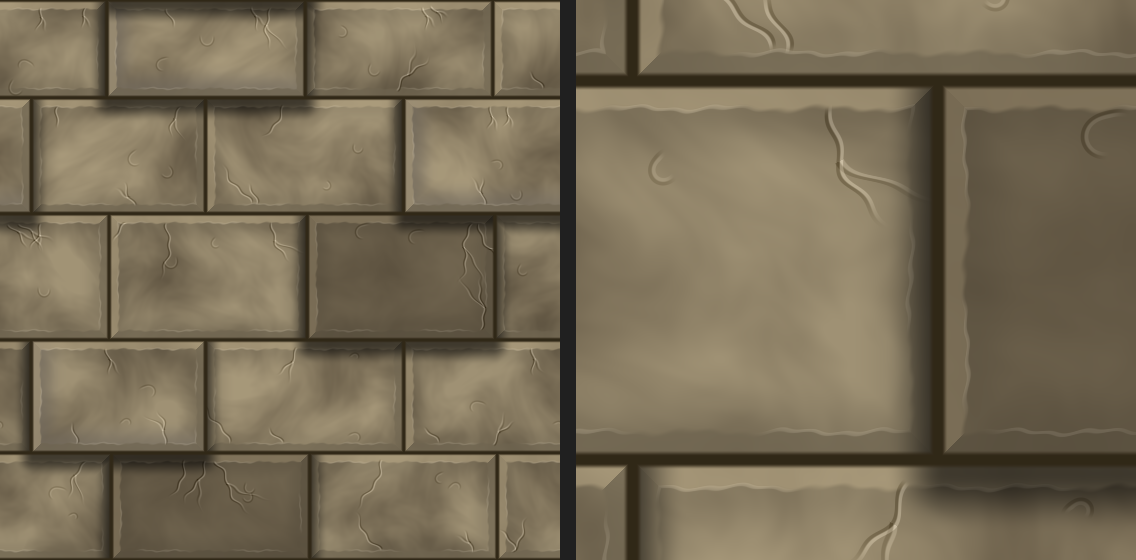
Left, the full canvas; right, a detail of the centre.
Give the GLSL for this texture, as a WebGL 1 fragment shader.

```glsl
precision highp float;
uniform vec2 u_resolution;

#define ROW_TOPS vec4(0.1914, 0.393, 0.6185, 0.8255)
#define COLUMN_ENDS vec2(0.311, 0.665)
#define ROW_STARTS vec2(0.884, 0.056)
#define JOINT 0.0028
#define BEVEL 0.0165
#define SHADOW_REACH 0.036
#define CRACK_WIDTH 0.0009
#define STONE_DARK vec3(0.375, 0.33, 0.255)
#define STONE_LIGHT vec3(0.625, 0.57, 0.455)
#define STONE_GREY vec3(0.52, 0.485, 0.435)
#define JOINT_COLOR vec3(0.19, 0.155, 0.09)

vec2 hash2(vec2 p) {
  return fract(sin(vec2(dot(p, vec2(127.1, 311.7)), dot(p, vec2(269.5, 183.3)))) * 4375.85);
}

vec2 wrapOffset(vec2 v) { return fract(v + 0.5) - 0.5; }

// Warped, layered sines, about -1 to 1
float clouds(vec2 p) {
  float sum = 0.0, amp = 0.6;
  for (int i = 0; i < 5; i++) {
    p += 0.55 * sin(p.yx * 0.8 + float(i));
    sum += amp * sin(p.x) * sin(p.y);
    p = mat2(0.8, 0.6, -0.6, 0.8) * p * 1.9;
    amp *= 0.5;
  }
  return sum;
}

// Block layout: alternate rows slide along the same three widths
float rowBottom(float r) {
  vec4 t = ROW_TOPS;
  return r < 0.5 ? 0.0 : r < 1.5 ? t.x : r < 2.5 ? t.y : r < 3.5 ? t.z : r < 4.5 ? t.w : 1.0;
}

float columnLeft(float c) {
  vec2 e = COLUMN_ENDS;
  return c < 0.5 ? 0.0 : c < 1.5 ? e.x : c < 2.5 ? e.y : 1.0;
}

float rowStart(float r) {
  return mod(r, 2.0) < 0.5 ? ROW_STARTS.x + 0.004 * cos(r * 0.8) : ROW_STARTS.y;
}

void blockBox(float r, float c, out vec2 centre, out vec2 halfSize) {
  vec2 low = vec2(columnLeft(c), rowBottom(r));
  vec2 high = vec2(columnLeft(c + 1.0), rowBottom(r + 1.0));
  centre = 0.5 * (low + high) + vec2(rowStart(r), 0.0);
  halfSize = 0.5 * (high - low);
}

// One block of each row stands proud
float raisedColumn(float r) { return floor(mod(1.25 - 0.66 * r, 3.0)); }

float stroke(float s, float px) {
  return 1.0 - smoothstep(CRACK_WIDTH - 0.5 * px, CRACK_WIDTH + px, abs(s));
}

// Lit lip beside a dark groove
float groove(float s, float px) { return stroke(s, px) - 0.8 * stroke(s + 0.0025, px); }

float cracks(vec2 q, vec2 halfSize, vec2 id, float px) {
  float relief = 0.0;
  for (int i = 0; i < 3; i++) {
    vec2 h = hash2(id + float(i) * 7.31), g = hash2(id + float(i) * 3.17 + 19.0);
    float side = h.y < 0.4 ? -1.0 : 1.0;
    vec2 start = halfSize * vec2(1.7 * h.x - 0.85, 0.86 * side);
    float angle = -side * mix(0.7, 2.4, g.x);
    vec2 dir = vec2(cos(angle), sin(angle)), l = q - start;
    float along = dot(l, dir), across = dot(l, vec2(-dir.y, dir.x));
    across += 0.005 * sin(along * 65.0 + 6.0 * h.x) + 0.0022 * sin(along * 190.0);
    float len = mix(0.04, 0.13, g.y * g.y);
    float fade = smoothstep(0.0, 0.006, along) * (1.0 - smoothstep(len * 0.6, len, along));
    float fork = along - 0.4 * len;
    float branch = groove((across - 0.7 * fork) * 0.82, px) * step(0.0, fork) * step(0.4, h.x);
    relief += fade * (groove(across, px) + 0.7 * branch);
    // Broken ring left by a small chip
    vec2 o = q - halfSize * (1.5 * g - 0.75);
    float a = atan(o.y, o.x);
    float ring = length(o) - mix(0.008, 0.016, h.x) * (1.0 + 0.15 * sin(2.0 * a + 9.0 * h.y));
    relief -= 0.5 * groove(ring, px) * smoothstep(-0.3, 0.6, sin(a + 6.28 * h.y)) * step(1.0, float(i));
  }
  return relief;
}

void main() {
  vec2 p = gl_FragCoord.xy / u_resolution;
  float px = 1.0 / u_resolution.y;
  float row = dot(step(ROW_TOPS, vec4(p.y)), vec4(1.0));
  float col = dot(step(COLUMN_ENDS, vec2(fract(p.x - rowStart(row)))), vec2(1.0));
  vec2 centre, halfSize, id = vec2(col, row);
  blockBox(row, col, centre, halfSize);
  vec2 q = wrapOffset(p - centre);
  bool raised = abs(col - raisedColumn(row)) < 0.5;
  bool dark = raised && mod(row, 2.0) < 0.5 && row < 3.0;

  // Mottled face
  vec2 seed = hash2(id + 4.0);
  float mottle = clouds(q * 17.0 + seed * 40.0);
  vec3 color = mix(STONE_DARK, STONE_LIGHT, clamp(0.68 + 0.6 * mottle, 0.0, 1.05));
  if (dark) color = mix(color, STONE_DARK, 0.65) * 0.93;
  color *= 0.97 + 0.06 * seed.x;

  // Mitred bevel with a worn inner edge
  vec2 lowEdge = halfSize + q, highEdge = halfSize - q;
  float edge = min(min(lowEdge.x, highEdge.x), min(lowEdge.y, highEdge.y));
  if (raised && !dark) {
    float sheen = 1.0 - smoothstep(0.0, 0.065, min(lowEdge.x, lowEdge.y));
    color = mix(color, STONE_GREY, 0.7 * sheen);
  }
  color *= mix(0.91, 1.0, smoothstep(BEVEL, 0.055, edge));
  float worn = edge + 0.0012 * sin(q.x * 110.0 + q.y * 70.0 + 9.0 * seed.x) + 0.0007 * sin((q.x - q.y) * 310.0);
  float light = edge == highEdge.y ? 1.13 : edge == lowEdge.x ? 1.08 : edge == lowEdge.y ? 0.82 : 0.84;
  vec3 rim = mix(color, mix(STONE_DARK, STONE_LIGHT, dark ? 0.4 : 0.85), 0.6) * light;
  color = mix(rim, color, smoothstep(BEVEL - 0.002, BEVEL + 0.002, worn));
  color += 0.07 * stroke(worn - BEVEL, px) * smoothstep(-0.5, 0.7, sin(q.x * 37.0 + q.y * 51.0 + 6.0 * seed.y));
  color += 0.14 * cracks(q, halfSize, id, px);

  // Soft shade cast by raised blocks beside and above
  float shade = 0.0;
  for (int k = 0; k < 2; k++) {
    float r = mod(row + float(k), 5.0), c = raisedColumn(r);
    vec2 boxCentre, boxHalf;
    blockBox(r, c, boxCentre, boxHalf);
    vec2 o = wrapOffset(p - boxCentre + vec2(0.0, 0.008));
    float away = length(max(abs(o) - boxHalf + vec2(0.004, 0.0), 0.0));
    if (k == 1 || !raised) shade = max(shade, 1.0 - smoothstep(0.0, SHADOW_REACH, away));
  }
  color *= 1.0 - 0.6 * shade;

  // Recessed joints
  color = mix(JOINT_COLOR, color, smoothstep(JOINT - px, JOINT + 0.003, edge));
  gl_FragColor = vec4(color, 1.0);
}
```
